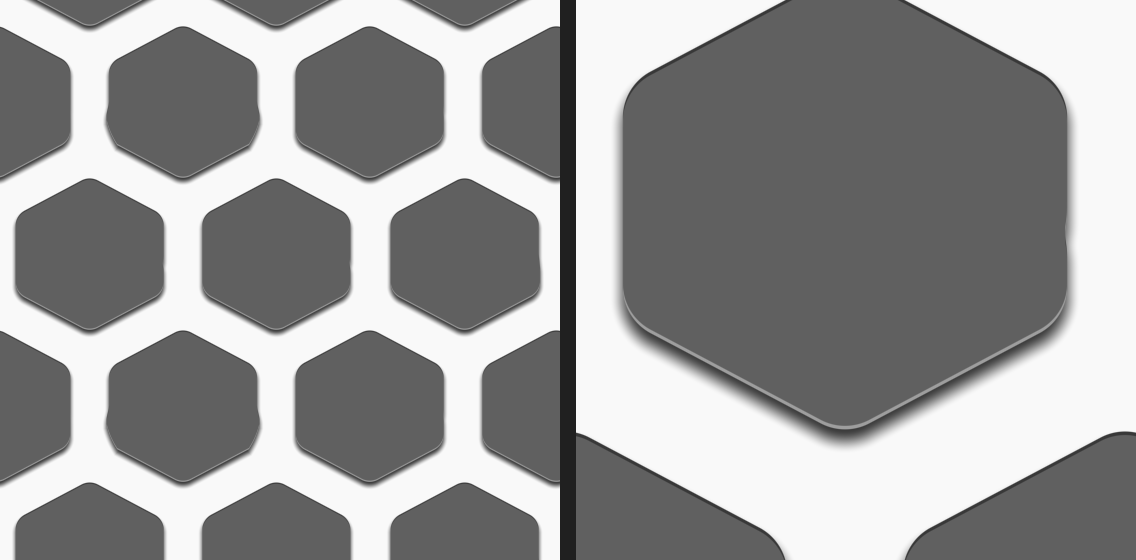
Left, the full canvas; right, a detail of the centre.
Reproduce this pattern procedurally as a Shadertoy shader.

```glsl
const float COLUMNS = 3.0;
const float ROW_PITCH = 0.2715;
const vec2 FIRST_CENTER = vec2(0.3268, 0.8177);

const float HALF_WIDTH = 0.1322;
const float APEX = 0.1392;
const float SLOPE = 0.53;
const float CORNER_RADIUS = 0.031;

const vec3 PAPER = vec3(0.976);
const vec3 TILE = vec3(0.378);
const vec3 SHADOW = vec3(0.23);
const vec3 RIM_LIGHT = vec3(0.62);
const vec3 RIM_DARK = vec3(0.22);

float hash(vec2 cell) {
    vec3 q = fract(cell.xyx * vec3(0.1031, 0.1030, 0.0973));
    q += dot(q, q.yzx + 33.33);
    return fract((q.x + q.y) * q.z);
}

float segmentDistance(vec2 p, vec2 a, vec2 b) {
    vec2 ab = b - a;
    return length(p - a - ab * clamp(dot(p - a, ab) / dot(ab, ab), 0.0, 1.0));
}

// Signed distance to a pointed-top hexagon with rounded corners
float roundedHexagon(vec2 p, float halfWidth, float apex, float slope, float radius) {
    p = abs(p);
    float w = halfWidth - radius;
    float top = apex - radius * sqrt(1.0 + slope * slope);
    vec2 shoulder = vec2(w, top - slope * w);
    float edge = min(segmentDistance(p, vec2(w, 0.0), shoulder),
                     segmentDistance(p, shoulder, vec2(0.0, top)));
    bool inside = p.x < w && p.y + slope * p.x < top;
    return (inside ? -edge : edge) - radius;
}

// One tile with its own swelling and nick on the lower sides
float tileDistance(vec2 p, vec2 cell) {
    bool oddRow = cell.y > 0.5;
    float swollen = !oddRow && cell.x < 0.5 ? 1.0 : 0.0;
    float shifted = oddRow && cell.x > 1.5 ? 1.0 : 0.0;
    p.x -= 0.003 * shifted;

    float lower = smoothstep(0.002, -0.027, p.y);
    float rightSide = step(0.0, p.x);
    float nickHeight = (p.y + 0.019) / 0.007;
    float nick = 0.0014 * hash(cell) * exp(-nickHeight * nickHeight);
    float width = HALF_WIDTH + lower * (0.0045 * swollen + 0.0025 * shifted * rightSide)
                - nick * rightSide;

    float d = roundedHexagon(p, width, APEX, SLOPE, CORNER_RADIUS);
    float rounded = max(d, length(p) - 0.1406);
    return mix(d, rounded, swollen * lower);
}

// Nearest tile among the two closest staggered rows
float honeycomb(vec2 p) {
    vec2 q = p - FIRST_CENTER;
    float baseRow = floor(q.y / ROW_PITCH);
    float nearest = 1.0;
    for (int i = 0; i < 2; i++) {
        float row = baseRow + float(i);
        float parity = mod(row, 2.0);
        float x = q.x * COLUMNS + 0.5 * parity;
        float column = floor(x + 0.5);
        vec2 local = vec2((x - column) / COLUMNS, q.y - row * ROW_PITCH);
        nearest = min(nearest, tileDistance(local, vec2(mod(column, COLUMNS), parity)));
    }
    return nearest;
}

float coverage(float d, float softness) {
    return smoothstep(softness, -softness, d);
}

void mainImage(out vec4 fragColor, in vec2 fragCoord) {
    vec2 p = fragCoord / iResolution.y;
    float pixel = 0.8 / iResolution.y;
    vec2 rimOffset = vec2(0.0, 0.0021);
    vec2 shadowOffset = vec2(0.0, 0.0066);

    // Soft shadow cast downward
    float shadow = smoothstep(0.0080, -0.0066, honeycomb(p + shadowOffset));
    vec3 color = mix(PAPER, SHADOW, shadow);

    // Tile face with a dark upper rim and a light lower rim
    float upperRim = 1.0 - coverage(honeycomb(p + rimOffset), pixel);
    float lowerRim = 1.0 - coverage(honeycomb(p - rimOffset), pixel);
    vec3 face = mix(TILE, RIM_DARK, upperRim);
    face = mix(face, RIM_LIGHT, lowerRim * (1.0 - upperRim));

    color = mix(color, face, coverage(honeycomb(p), pixel));
    fragColor = vec4(color, 1.0);
}
```
